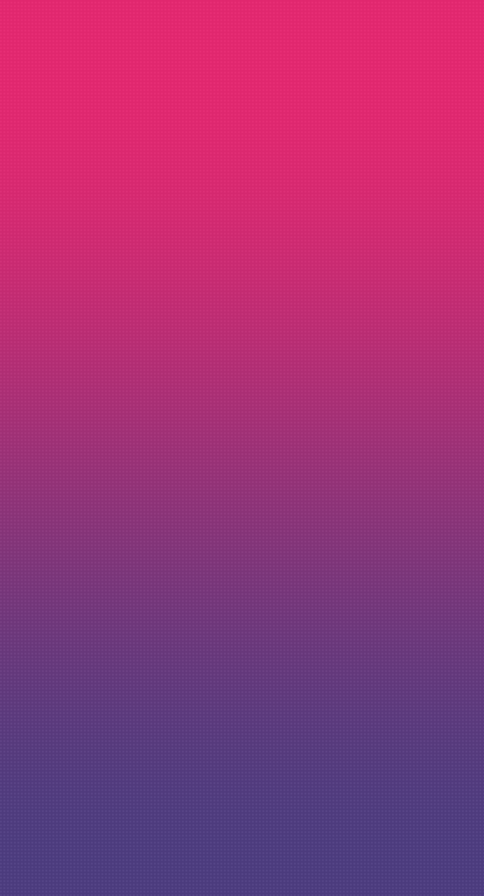
Reproduce this background procedurally as a WebGL 1 fragment shader.

```glsl
precision highp float;
// Vertical pink to indigo gradient under a fine square weave of dots.

uniform vec2 u_resolution;

#define PINK vec3(0.888, 0.160, 0.440)
#define INDIGO vec3(0.305, 0.243, 0.502)
#define FADE_START 0.06
#define FADE_END 0.985
#define WEAVE_ROWS 256.0
#define WEAVE_STRENGTH 0.045
#define TAU 6.2831853

// Soft dots on a square grid, one per cell.
float weave(vec2 cell) {
    vec2 wave = 0.5 + 0.5 * sin(TAU * cell);
    return wave.x * wave.y;
}

void main() {
    vec2 uv = gl_FragCoord.xy / u_resolution;
    vec2 cell = gl_FragCoord.xy / u_resolution.y * WEAVE_ROWS;

    // Base gradient, measured downward from the top edge.
    float fade = smoothstep(FADE_START, FADE_END, 1.0 - uv.y);
    vec3 color = mix(PINK, INDIGO, fade);

    // Weave centred on its mean, so the overall tone is kept.
    float relief = weave(cell) - 0.25;
    color += WEAVE_STRENGTH * relief * mix(0.7, 1.0, fade);

    gl_FragColor = vec4(color, 1.0);
}
```
